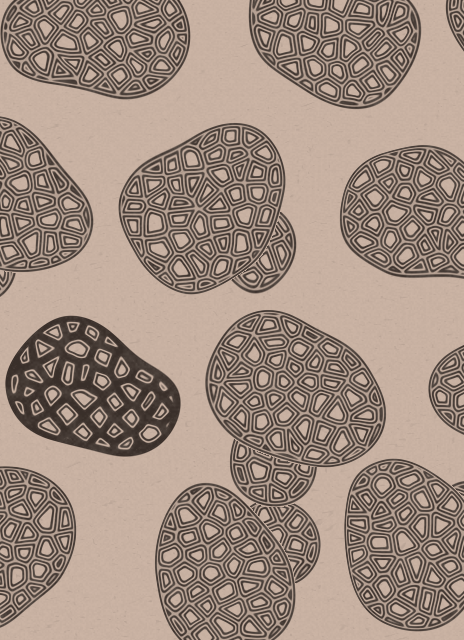
Give the GLSL for this pattern, as a Shadertoy shader.

```glsl
// Pen-drawn pebbles on tinted paper: staggered peanut-shaped stones, some with a
// smaller stone behind, each packed with doubly outlined Voronoi cells.
// Stones are distance fields painted back to front; one has inked-in gaps.

#define STONE_PITCH vec2(0.33, 0.27)  // spacing of the stones
#define STONE_JITTER 0.05             // random shift of each stone
#define CELL_SIZE 0.034               // spacing of the cells in a stone
#define CELL_JITTER 0.75              // irregularity of the cells
#define LINE_HALF 0.0015              // half width of a pen line
#define RING_OUTER 0.0029             // inset of the outer cell outline
#define RING_INNER 0.0083             // inset of the inner cell outline
#define PAPER vec3(0.785, 0.695, 0.635)
#define INK_DARK vec3(0.21, 0.17, 0.15)
#define INK_SOFT vec3(0.34, 0.30, 0.275)

float hash(vec2 p) {
    return fract(sin(dot(p, vec2(127.1, 311.7))) * 43758.5453);
}

vec2 hash2(vec2 p) {
    return vec2(hash(p), hash(p + 37.3));
}

float noise(vec2 p) {
    vec2 i = floor(p), f = fract(p);
    f = f * f * (3.0 - 2.0 * f);
    return mix(mix(hash(i), hash(i + vec2(1, 0)), f.x),
               mix(hash(i + vec2(0, 1)), hash(i + vec2(1, 1)), f.x), f.y);
}

float smoothMin(float a, float b, float k) {
    float h = max(k - abs(a - b), 0.0) / k;
    return min(a, b) - h * h * k * 0.25;
}

// Distance to the nearest cell border, with rounded corners
float cellBorder(vec2 p, vec2 seed) {
    vec2 base = floor(p), nearest = vec2(0.0);
    float best = 9.0;
    for (int j = -1; j <= 1; j++)
    for (int i = -1; i <= 1; i++) {
        vec2 g = base + vec2(i, j);
        vec2 site = g + 0.5 + (hash2(g + seed) - 0.5) * CELL_JITTER - p;
        float d = dot(site, site);
        if (d < best) { best = d; nearest = site; }
    }
    float border = 2.0;
    for (int j = -2; j <= 2; j++)
    for (int i = -2; i <= 2; i++) {
        vec2 g = base + vec2(i, j);
        vec2 site = g + 0.5 + (hash2(g + seed) - 0.5) * CELL_JITTER - p;
        vec2 across = site - nearest;
        if (dot(across, across) > 1e-4)
            border = smoothMin(border, dot(0.5 * (site + nearest), normalize(across)), 0.1);
    }
    return border;
}

// Two merged lobes along an axis
float stoneShape(vec2 q, vec2 axis, vec2 radii) {
    return smoothMin(length(q - axis * 0.045) - radii.x,
                     length(q + axis * 0.062) - radii.y, 0.07);
}

float penLine(float d, float blur) {
    return 1.0 - smoothstep(LINE_HALF - blur, LINE_HALF + blur, abs(d));
}

void mainImage(out vec4 fragColor, in vec2 fragCoord) {
    vec2 p = fragCoord / iResolution.y;
    float blur = max(0.7 / iResolution.y, 0.0005);

    // Find the front stone; later stones cover earlier ones
    float stone = 1.0, filled = 0.0;
    vec2 seed = vec2(0.0);
    float row0 = floor(p.y / STONE_PITCH.y);
    for (int j = -1; j <= 1; j++) {
        float row = row0 + float(j);
        float shift = 0.5 * mod(row + 1.0, 2.0);
        float col0 = floor(p.x / STONE_PITCH.x - shift);
        for (int i = -1; i <= 1; i++) {
            vec2 id = vec2(col0 + float(i), row);
            vec2 rnd = hash2(id + 5.7);
            vec2 q = p - (id + 0.5 + vec2(shift, 0.0)) * STONE_PITCH;
            q -= (hash2(id + 11.9) - 0.5) * STONE_JITTER;
            float angle = 6.2832 * rnd.x;
            vec2 axis = vec2(cos(angle), 0.8 * sin(angle));
            float wobble = (noise(p * 10.0 + id * 7.0) - 0.5) * 0.026;

            // Small stone peeking out behind, then the main one
            vec2 side = vec2(-axis.y, axis.x) * 0.115;
            float small = length(q - side) - mix(0.045, 0.075, rnd.y) - wobble;
            if (small < 2.0 * LINE_HALF && rnd.y > 0.35) {
                stone = small; seed = id * 17.0 + 3.0; filled = 0.0;
            }
            float body = stoneShape(q, axis, vec2(0.104, 0.068 + 0.02 * rnd.y)) + wobble;
            if (body < 2.0 * LINE_HALF) {
                stone = body; seed = id * 17.0;
                filled = mod(id.x + 3.0 * id.y, 11.0) == 3.0 ? 1.0 : 0.0;
            }
        }
    }

    // Hand-drawn cells, turned differently in each stone
    float turn = 6.2832 * hash(seed + 1.3);
    vec2 wavy = p + 0.0035 * (vec2(noise(p * 45.0), noise(p * 45.0 + 19.0)) - 0.5);
    vec2 local = mat2(cos(turn), -sin(turn), sin(turn), cos(turn)) * wavy / CELL_SIZE;
    float border = cellBorder(local, seed) * CELL_SIZE;
    border = smoothMin(border, -stone - 0.002, 0.003);
    float inside = 1.0 - smoothstep(-blur, blur, stone);
    float inset = 0.0016 * filled;
    float rings = max(penLine(border - RING_OUTER - inset, blur),
                      penLine(border - RING_INNER - inset, blur));
    float gaps = filled * (1.0 - smoothstep(-blur, blur, border - RING_OUTER - inset));
    float ink = max(penLine(stone, blur), inside * max(rings, gaps));

    // Paper grain, short fibres and a little smudging between the lines
    float grain = noise(p * 420.0) - 0.5;
    float fibre = smoothstep(0.82, 1.0, noise(p * vec2(130.0, 260.0) + 4.0 * noise(p * 30.0)));
    vec3 color = PAPER * (1.0 + 0.035 * grain - 0.06 * fibre);
    color *= 1.0 - 0.09 * inside * (1.0 - smoothstep(0.0, RING_INNER, border));

    // Uneven pen pressure
    float pressure = noise(p * 70.0) * 0.6 + noise(p * 300.0) * 0.4;
    vec3 inkColor = mix(INK_SOFT, INK_DARK, clamp(pressure + 0.3 * gaps, 0.0, 1.0));
    fragColor = vec4(mix(color, inkColor, ink * 0.97), 1.0);
}
```
